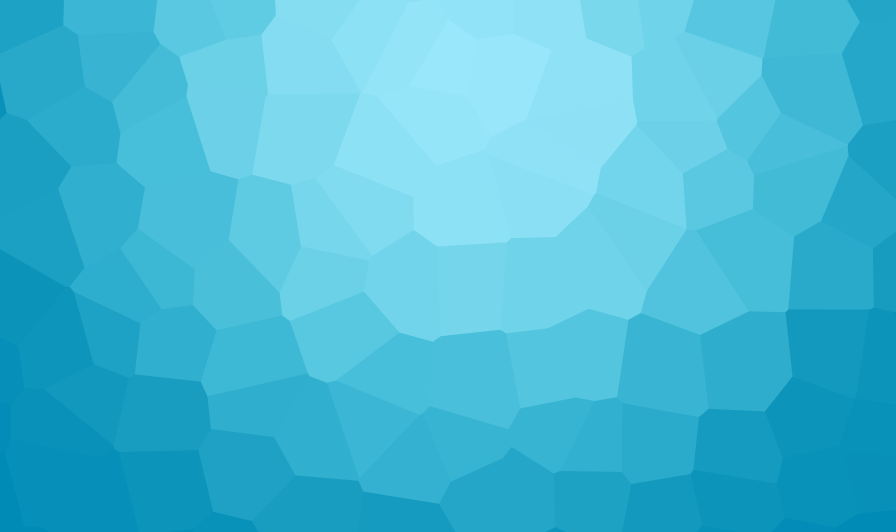
A WebGL 1 fragment shader for this background:

```glsl
precision highp float;
// A mosaic of flat, irregular polygons lit by a soft glow near the top.
// Jittered grid seeds form Voronoi cells; each cell takes one colour from
// a radial ramp sampled at its seed, with a small random change of shade.

uniform vec2 u_resolution;

const float CELLS_PER_HEIGHT = 7.5;
const vec2 GLOW_CENTRE = vec2(0.52, 0.85);
const float SHADE_VARIATION = 0.055;

// Sine-free hash giving two values in 0..1
vec2 hash2(vec2 p) {
  vec3 q = fract(p.xyx * vec3(0.1031, 0.1030, 0.0973));
  q += dot(q, q.yzx + 33.33);
  return fract((q.xx + q.yz) * q.zy);
}

// Seed of a grid cell, in grid units
vec2 seedPoint(vec2 cell) {
  return cell + mix(vec2(0.03), vec2(0.97), hash2(cell + 17.0));
}

// Colour ramp from the pale glow out to deep blue
vec3 glowRamp(float d) {
  vec3 pale  = vec3(0.61, 0.91, 0.985);
  vec3 light = vec3(0.55, 0.88, 0.96);
  vec3 sky   = vec3(0.40, 0.81, 0.90);
  vec3 aqua  = vec3(0.27, 0.74, 0.85);
  vec3 teal  = vec3(0.15, 0.66, 0.79);
  vec3 deep  = vec3(0.05, 0.58, 0.73);
  vec3 abyss = vec3(0.00, 0.545, 0.715);
  vec3 c = mix(pale, light, clamp(d / 0.23, 0.0, 1.0));
  c = mix(c, sky, clamp((d - 0.23) / 0.24, 0.0, 1.0));
  c = mix(c, aqua, clamp((d - 0.47) / 0.15, 0.0, 1.0));
  c = mix(c, teal, clamp((d - 0.62) / 0.16, 0.0, 1.0));
  c = mix(c, deep, clamp((d - 0.78) / 0.16, 0.0, 1.0));
  return mix(c, abyss, clamp((d - 0.94) / 0.22, 0.0, 1.0));
}

// Flat colour of the polygon that belongs to a grid cell
vec3 cellColour(vec2 cell, vec2 glow) {
  float d = distance(seedPoint(cell) / CELLS_PER_HEIGHT, glow);
  float shade = hash2(cell + 71.0).x - 0.5;
  return glowRamp(max(d + shade * SHADE_VARIATION, 0.0));
}

// Mosaic colour at a point, with edges blended over one pixel
vec3 mosaic(vec2 p, vec2 glow, float pixel) {
  vec2 g = p * CELLS_PER_HEIGHT;
  vec2 base = floor(g);
  vec2 nearCell = base;
  vec2 nextCell = base;
  float nearSq = 1e3;
  float nextSq = 1e3;

  // Find the two closest seeds
  for (int j = -2; j <= 2; j++) {
    for (int i = -2; i <= 2; i++) {
      vec2 cell = base + vec2(float(i), float(j));
      vec2 offset = seedPoint(cell) - g;
      float sq = dot(offset, offset);
      if (sq < nearSq) {
        nextSq = nearSq;
        nextCell = nearCell;
        nearSq = sq;
        nearCell = cell;
      } else if (sq < nextSq) {
        nextSq = sq;
        nextCell = cell;
      }
    }
  }

  // Distance to the shared border sets the blend
  float span = distance(seedPoint(nearCell), seedPoint(nextCell));
  float border = (nextSq - nearSq) / (2.0 * max(span, 1e-3));
  float blend = clamp(0.5 - border / (pixel * CELLS_PER_HEIGHT), 0.0, 0.5);
  return mix(cellColour(nearCell, glow), cellColour(nextCell, glow), blend);
}

void main() {
  vec2 p = gl_FragCoord.xy / u_resolution.y;
  vec2 glow = GLOW_CENTRE * vec2(u_resolution.x / u_resolution.y, 1.0);
  gl_FragColor = vec4(mosaic(p, glow, 1.0 / u_resolution.y), 1.0);
}
```
